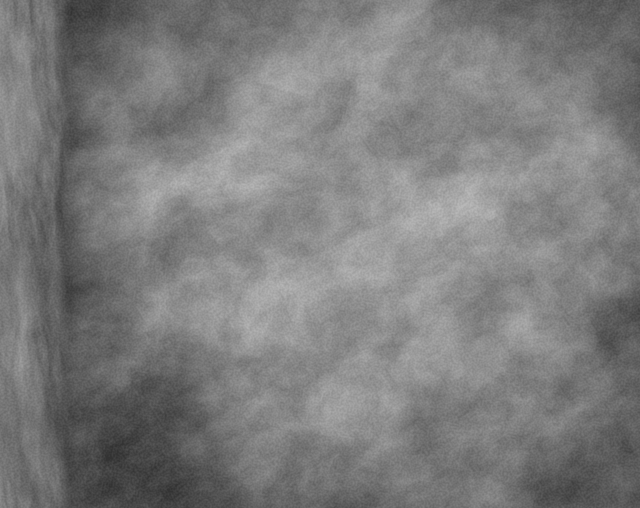
Write a Shadertoy shader that draws this texture.

```glsl
// Mottled grey studio backdrop with soft clouds and a streaked strip along the left edge.

const float EDGE_TONE    = 0.315;            // tone in the dim corners
const float CENTRE_TONE  = 0.575;            // tone in the lit middle
const vec2  LIGHT_CENTRE = vec2(0.73, 0.54); // share of canvas height
const vec2  LIGHT_RADIUS = vec2(0.59, 0.58);
const vec2  SHADOW_SPOT  = vec2(0.33, 0.15);
const vec2  GLOW_SPOT    = vec2(0.34, 0.60);
const float CLOUD_SCALE  = 5.2;
const float CLOUD_TILT   = 0.5;              // radians
const float CLOUD_DEPTH  = 0.155;
const float CLOUD_GAIN   = 0.66;             // weight of each finer octave
const float CLOUD_WARP   = 0.16;
const float STRIP_WIDTH  = 0.128;
const float STRIP_TONE   = 0.445;
const float STREAK_DEPTH = 0.17;
const float SEAM_DEPTH   = 0.04;
const float GRAIN_SCALE  = 230.0;
const float GRAIN_DEPTH  = 0.066;

vec2 hashGradient(vec2 cell) {
    vec3 h = fract(cell.xyx * vec3(0.1031, 0.1030, 0.0973));
    h += dot(h, h.yzx + 33.33);
    float angle = 6.2832 * fract((h.x + h.y) * h.z);
    return vec2(cos(angle), sin(angle));
}

float gradientNoise(vec2 p) {
    vec2 i = floor(p), f = p - i;
    vec2 u = f * f * f * (f * (f * 6.0 - 15.0) + 10.0);
    vec2 e = vec2(1.0, 0.0);
    float a = dot(hashGradient(i), f);
    float b = dot(hashGradient(i + e), f - e);
    float c = dot(hashGradient(i + e.yx), f - e.yx);
    float d = dot(hashGradient(i + 1.0), f - 1.0);
    return mix(mix(a, b, u.x), mix(c, d, u.x), u.y);
}

mat2 rotation(float angle) {
    float c = cos(angle), s = sin(angle);
    return mat2(c, -s, s, c);
}

float fbm(vec2 p, float gain) {
    float sum = 0.0, weight = 1.0;
    mat2 turn = 2.03 * rotation(0.35);
    for (int octave = 0; octave < 6; octave++) {
        sum += weight * gradientNoise(p);
        p = turn * p + 17.3;
        weight *= gain;
    }
    return sum;
}

float spot(vec2 p, vec2 centre, float radius) {
    vec2 d = (p - centre) / radius;
    return exp(-dot(d, d));
}

// Lit centre, dim edges and mottled clouds
float backdrop(vec2 p) {
    vec2 q = rotation(CLOUD_TILT) * p * CLOUD_SCALE * vec2(0.9, 1.1);
    vec2 warp = vec2(fbm(q * 0.7 + 5.2, 0.6), fbm(q * 0.7 + 41.7, 0.6));
    float clouds = fbm(q + CLOUD_WARP * warp + 9.0, CLOUD_GAIN);
    float reach = length((p - LIGHT_CENTRE) / LIGHT_RADIUS) + 0.18 * warp.x;
    float light = 1.0 - smoothstep(0.5, 1.25, reach);
    float tone = mix(EDGE_TONE, CENTRE_TONE, light);
    tone -= 0.09 * spot(p + 0.08 * warp, SHADOW_SPOT, 0.16);
    tone += 0.07 * spot(p + 0.08 * warp, GLOW_SPOT, 0.12);
    return tone + CLOUD_DEPTH * mix(0.8, 1.0, light) * clouds;
}

// Slightly slanted vertical streaks that gather in clumps
float strip(vec2 p) {
    vec2 sway = 0.012 * vec2(gradientNoise(p * vec2(14.0, 7.0)), gradientNoise(p * 9.0 + 30.0));
    vec2 q = p + sway + vec2(0.07 * p.y, 0.0);
    float clump = 0.75 + 0.9 * gradientNoise(p * vec2(9.0, 5.0) + 12.6);
    float streaks = 0.65 * gradientNoise(q * vec2(20.0, 4.5) + 3.1)
                  + 0.50 * gradientNoise(q * vec2(42.0, 10.0) + 8.7)
                  + clump * 0.45 * gradientNoise(q * vec2(85.0, 21.0) + 21.4)
                  + clump * 0.30 * gradientNoise(q * vec2(150.0, 45.0) + 5.9);
    float shade = 0.03 - 0.07 * smoothstep(0.0, STRIP_WIDTH, p.x);
    float glow = 0.10 * spot(p * vec2(3.0, 1.0), vec2(0.0, 0.85), 0.2);
    return STRIP_TONE + shade + glow + STREAK_DEPTH * streaks;
}

void mainImage(out vec4 fragColor, in vec2 fragCoord) {
    vec2 p = fragCoord / iResolution.y;

    // Soft, uneven join between strip and backdrop
    float seam = STRIP_WIDTH + 0.016 * gradientNoise(vec2(2.3, p.y * 7.0));
    float tone = mix(strip(p), backdrop(p), smoothstep(-0.016, 0.016, p.x - seam));
    float seamDistance = (p.x - seam) / 0.025;
    tone -= SEAM_DEPTH * exp(-seamDistance * seamDistance);

    // Fine film grain
    tone += GRAIN_DEPTH * gradientNoise(rotation(0.6) * p * GRAIN_SCALE);

    fragColor = vec4(vec3(clamp(tone, 0.2, 0.72)), 1.0);
}
```
